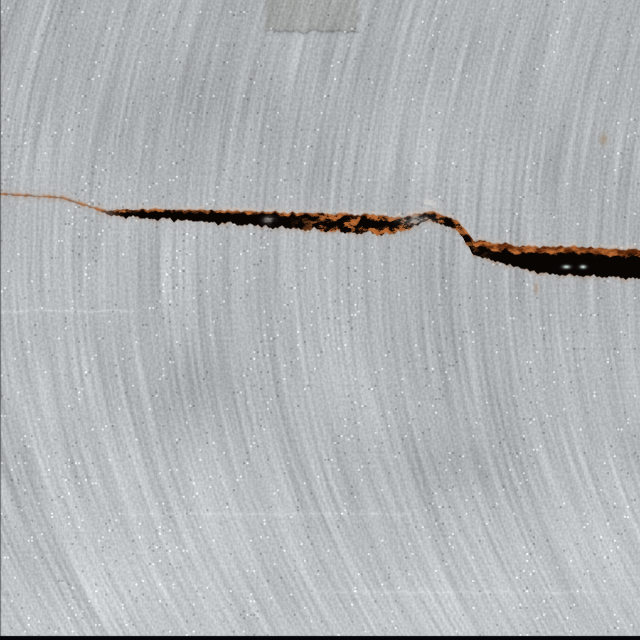
Reproduce this texture procedurally as a WebGL 1 fragment shader.

```glsl
precision highp float;
// Sawn grey metal plate with curved tool marks and a rusty crack across it.
uniform vec2 u_resolution;

float hash(vec2 p) {
  return fract(sin(dot(p, vec2(127.1, 311.7))) * 43758.55);
}

vec2 gradient(vec2 cell) {
  float angle = 6.2832 * hash(cell);
  return vec2(cos(angle), sin(angle));
}

// Gradient noise, roughly -0.7 to 0.7
float noise(vec2 p) {
  vec2 i = floor(p), f = fract(p);
  vec2 u = f * f * f * (f * (f * 6.0 - 15.0) + 10.0);
  vec2 e = vec2(1.0, 0.0);
  float a = dot(gradient(i), f);
  float b = dot(gradient(i + e.xy), f - e.xy);
  float c = dot(gradient(i + e.yx), f - e.yx);
  float d = dot(gradient(i + e.xx), f - e.xx);
  return mix(mix(a, b, u.x), mix(c, d, u.x), u.y);
}

float fbm(vec2 p) {
  float sum = 0.0, amp = 1.0;
  for (int i = 0; i < 4; i++) {
    sum += amp * noise(p);
    p = p * 2.03 + 17.3;
    amp *= 0.55;
  }
  return sum;
}

float ramp(float a, float b, float x) {
  return clamp((x - a) / (b - a), 0.0, 1.0);
}

float span(float a, float b, float soft, float x) {
  return smoothstep(a - soft, a + soft, x) * (1.0 - smoothstep(b - soft, b + soft, x));
}

float blob(vec2 p, vec2 center, vec2 size) {
  vec2 q = (p - center) / size;
  return exp(-dot(q, q));
}

// Height of the crack's centre line
float crackCenter(float x) {
  return 0.697 - 0.006 * ramp(0.0, 0.098, x) - 0.023 * ramp(0.098, 0.167, x)
    - 0.005 * ramp(0.167, 0.31, x) - 0.011 * ramp(0.31, 0.52, x)
    - 0.004 * ramp(0.52, 0.625, x) + 0.015 * ramp(0.625, 0.67, x)
    - 0.015 * ramp(0.67, 0.715, x) - 0.035 * ramp(0.715, 0.74, x)
    - 0.018 * ramp(0.74, 0.83, x) - 0.008 * ramp(0.83, 1.0, x);
}

float crackHalfWidth(float x) {
  return 0.001 + 0.005 * ramp(0.15, 0.2, x) + 0.008 * ramp(0.2, 0.54, x)
    - 0.007 * ramp(0.6, 0.66, x) + 0.004 * ramp(0.71, 0.74, x)
    + 0.011 * ramp(0.74, 0.87, x);
}

vec3 plate(vec2 p) {
  float blotch = fbm(p * vec2(5.0, 4.0));
  float tone = 0.705 + 0.065 * smoothstep(0.5, 0.0, p.y) + 0.03 * blotch;
  tone += 0.025 * blob(p, vec2(0.05, 0.55), vec2(0.3, 0.25));
  tone -= 0.05 * blob(p, vec2(0.31, 0.4), vec2(0.05, 0.07));
  tone -= 0.05 * blob(p, vec2(0.7, 0.27), vec2(0.09, 0.05));
  tone -= 0.03 * blob(p, vec2(0.28, 0.82), vec2(0.16, 0.14));

  // Arc-shaped saw marks
  float dy = p.y - 0.58;
  float arc = p.x - dy * dy * mix(0.52, 0.38, step(0.0, dy));
  float marks = 0.06 * noise(vec2(arc * 85.0, p.y * 2.5))
    + 0.10 * noise(vec2(arc * 170.0, p.y * 6.0))
    + 0.05 * noise(vec2(arc * 38.0, p.y * 1.5));
  tone += marks * (0.85 + 0.5 * noise(p * 9.0));
  tone += 0.07 * noise(p * 230.0) + 0.04 * noise(p * vec2(330.0, 120.0));

  // Bright and dark grit
  vec2 cell = floor(p * 190.0);
  float dotMask = 1.0 - smoothstep(0.15, 0.5, length(fract(p * 190.0) - 0.5));
  float pick = hash(cell + 5.0);
  tone += dotMask * (0.17 * step(0.975, pick) - 0.13 * step(pick, 0.02));

  // Faint level scratches
  float wobble = 0.004 * noise(p * 25.0);
  tone += 0.07 * span(0.0, 0.21, 0.02, p.x) * exp(-abs(p.y - 0.514 + wobble) * 600.0);
  tone += 0.05 * span(0.2, 0.65, 0.03, p.x) * exp(-abs(p.y - 0.197 + wobble) * 500.0);
  tone += 0.05 * span(0.5, 0.95, 0.03, p.x) * exp(-abs(p.y - 0.075 + wobble) * 500.0);

  vec3 color = tone * vec3(0.982, 1.0, 1.014);
  float rag = 0.008 * noise(p * 60.0);
  float stain = span(0.415, 0.56, 0.006, p.x + rag) * smoothstep(0.947, 0.954, p.y + rag);
  float rim = span(0.42, 0.56, 0.008, p.x) * exp(-abs(p.y - 0.951 + rag) * 450.0);
  return color - vec3(0.06, 0.065, 0.08) * stain - 0.13 * rim;
}

void main() {
  vec2 p = gl_FragCoord.xy / u_resolution;
  float soft = 1.0 / u_resolution.y;
  vec3 color = plate(p);

  // Ragged crack edges
  float middle = crackCenter(p.x), halfWidth = crackHalfWidth(p.x);
  float rough = smoothstep(0.1, 0.25, p.x) * 0.6 + 0.4;
  float top = middle + halfWidth + rough * (0.004 * noise(vec2(p.x * 55.0, 2.0)) + 0.003 * noise(vec2(p.x * 150.0, 4.0)));
  float bottom = middle - halfWidth + rough * (0.006 * noise(vec2(p.x * 60.0, 7.0)) + 0.005 * noise(vec2(p.x * 160.0, 9.0)));
  float inside = smoothstep(-soft, soft, top - p.y) * smoothstep(-soft, soft, p.y - bottom);
  float grain = fbm(p * vec2(55.0, 90.0));

  // Pale lip and rust bleeding onto the plate
  float opened = smoothstep(0.14, 0.2, p.x);
  float lip = exp(-abs(p.y - top - 0.003) * 380.0) * smoothstep(-0.4, 0.4, grain);
  color = mix(color, vec3(0.86, 0.85, 0.84), lip * (0.3 + 0.6 * opened));
  float bleed = exp(-max(max(p.y - top, bottom - p.y), 0.0) * 330.0);
  color = mix(color, vec3(0.63, 0.45, 0.33), bleed * clamp(0.45 + 0.6 * grain, 0.0, 0.8));
  color = mix(color, vec3(0.85, 0.84, 0.83), 0.7 * blob(p, vec2(0.67, 0.682), vec2(0.014, 0.008)) * step(-0.1, grain));

  // Dark opening with rust shelves
  float shelf = 0.003 + 0.007 * smoothstep(0.72, 0.76, p.x) + 0.004 * grain;
  float rust = 1.0 - smoothstep(shelf - 0.002, shelf + 0.002, top - p.y);
  rust = max(rust, span(0.48, 0.74, 0.04, p.x) * smoothstep(-0.15, 0.3, grain));
  rust = max(rust, 0.8 * (1.0 - opened));
  vec3 rustColor = mix(vec3(0.33, 0.14, 0.04), vec3(0.72, 0.42, 0.21), smoothstep(-0.5, 0.6, grain));
  vec3 cavity = mix(vec3(0.035, 0.018, 0.012), rustColor, rust);
  float flake = blob(p, vec2(0.65, 0.657), vec2(0.024, 0.009)) + blob(p, vec2(0.42, 0.656), vec2(0.008, 0.006));
  cavity = mix(cavity, vec3(0.62, 0.61, 0.6), clamp(flake * (0.8 + grain), 0.0, 0.9));
  float glints = blob(p, vec2(0.885, 0.583), vec2(0.006, 0.003)) + blob(p, vec2(0.911, 0.583), vec2(0.005, 0.003));
  cavity = mix(cavity, vec3(0.75, 0.82, 0.8), clamp(glints, 0.0, 1.0));
  color = mix(color, cavity, inside * mix(0.55 + 0.5 * grain, 1.0, opened));

  // Small rust spots, then the dark left and bottom borders
  float spots = blob(p, vec2(0.838, 0.55), vec2(0.003, 0.01)) + blob(p, vec2(0.943, 0.782), vec2(0.006, 0.008));
  color = mix(color, vec3(0.62, 0.5, 0.38), 0.5 * spots);
  color *= mix(0.55, 1.0, smoothstep(0.0, 0.003, p.x));
  color = mix(vec3(0.015, 0.02, 0.03), color, smoothstep(0.005, 0.0075, p.y));
  gl_FragColor = vec4(clamp(color, 0.0, 1.0), 1.0);
}
```
